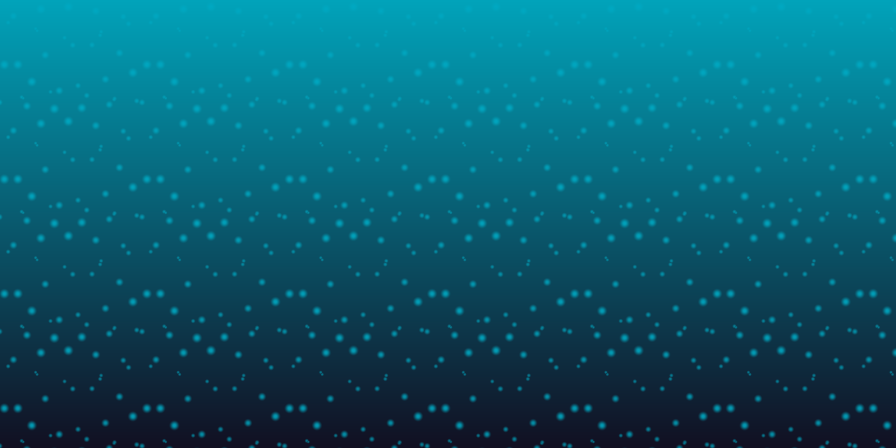
This background is drawn by a WebGL 1 fragment shader. Its source:

```glsl
precision highp float;
// Teal to midnight gradient with a repeating drift of soft glowing dots.

uniform vec2 u_resolution;

// The canvas is 576 units high; the dot field repeats every TILE units.
const vec2 TILE = vec2(183.3, 147.3);
const float STEP = 35.3;

// Soft round dot, repeated over the tile.
float dotGlow(vec2 q, vec2 center, float radius) {
    vec2 d = mod(q - center + 0.5 * TILE, TILE) - 0.5 * TILE;
    float pixel = 576.0 / u_resolution.y;
    float glow = 1.0 - smoothstep(0.1 * radius, 1.25 * radius + 0.5 * pixel, length(d));
    return glow * (0.45 + 0.45 * radius / 5.6);
}

// Evenly spaced dots on a bent line, shrinking away from its middle.
// origin: first dot's x and the curve's y; shift: offset of the bend in steps;
// bend: slope, fold (V shape) and kink (S shape).
float dotChain(vec2 q, vec2 origin, float shift, vec3 bend) {
    float glow = 0.0;
    for (int i = -4; i <= 4; i++) {
        float k = float(i);
        float t = k + shift;
        float rise = bend.x * t + bend.y * sqrt(t * t + 0.5) + bend.z * t / sqrt(1.0 + t * t);
        float radius = 5.6 / (1.0 + 0.12 * t * t);
        glow = max(glow, dotGlow(q, origin + vec2(STEP * k, rise), radius));
    }
    return glow;
}

void main() {
    vec2 p = gl_FragCoord.xy / u_resolution.y;

    // Vertical gradient
    vec3 color = mix(vec3(0.067, 0.06, 0.13), vec3(0.003, 0.64, 0.73), p.y);

    // Dot field, measured downwards from the top
    vec2 q = vec2(p.x, 1.0 - p.y) * 576.0 - vec2(383.5, 191.5);
    float glow = dotChain(q, vec2(71.0, 105.0), 0.35, vec3(-1.3, 9.2, 0.0));
    glow = max(glow, dotChain(q, vec2(53.0, 99.5), -0.3, vec3(0.0, -5.0, 0.0)));
    glow = max(glow, dotChain(q, vec2(172.0, 51.8), -0.5, vec3(6.6, -2.2, 17.2)));
    glow = max(glow, dotChain(q, vec2(154.0, 46.1), -0.5, vec3(-10.4, -2.4, 0.0)));

    color = mix(color, vec3(0.0, 0.66, 0.76), glow);
    gl_FragColor = vec4(color, 1.0);
}
```
